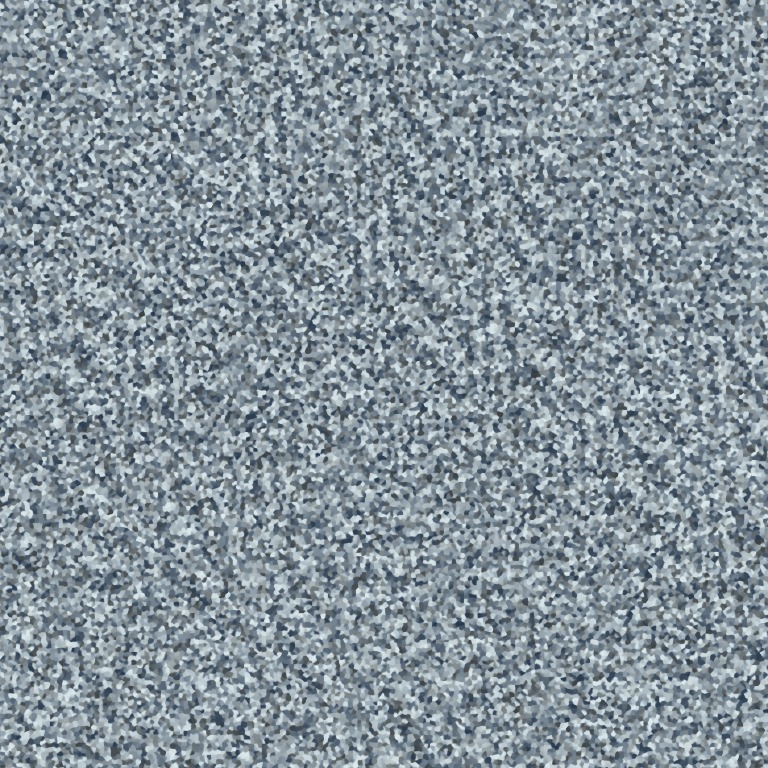
Write a Shadertoy shader that draws this texture.

```glsl
// Fine blue-grey speckled granite: densely packed soft grains with rare tan flecks.

const float GRAINS_ACROSS = 185.0;
const float GRAIN_SHARPNESS = 7.5;
const float SIZE_VARIATION = 0.22;
const float TAN_SHARE = 0.0002;

const vec3 NAVY = vec3(0.17, 0.235, 0.31);
const vec3 CHARCOAL = vec3(0.24, 0.265, 0.28);
const vec3 PALE = vec3(0.86, 0.915, 0.93);
const vec3 TAN = vec3(0.70, 0.58, 0.36);

float hash(vec2 p, float seed) {
    return fract(sin(dot(p, vec2(127.1, 311.7)) + seed * 74.7) * 43758.5453);
}

float valueNoise(vec2 p, float seed) {
    vec2 cell = floor(p);
    vec2 f = fract(p);
    f = f * f * (3.0 - 2.0 * f);
    float low = mix(hash(cell, seed), hash(cell + vec2(1.0, 0.0), seed), f.x);
    float high = mix(hash(cell + vec2(0.0, 1.0), seed), hash(cell + 1.0, seed), f.x);
    return mix(low, high, f.y);
}

// Each grain runs from a navy or charcoal shade to a pale one
vec3 grainColour(vec2 cell) {
    vec3 shade = mix(NAVY, CHARCOAL, step(0.6, hash(cell, 1.0)));
    vec3 colour = mix(shade, PALE, hash(cell, 2.0));
    return mix(colour, TAN, step(1.0 - TAN_SHARE, hash(cell, 3.0)));
}

// Squared distance to a grain centre, stretched along a random direction
float grainDistance(vec2 offset, vec2 cell) {
    float angle = 3.14159 * hash(cell, 4.0);
    vec2 axis = vec2(cos(angle), sin(angle));
    float along = dot(offset, axis);
    float across = dot(offset, vec2(-axis.y, axis.x));
    return along * along * 0.75 + across * across * 1.3;
}

// Soft cellular blend of the nine nearest grains
vec3 grainField(vec2 p, float sharpness) {
    vec2 base = floor(p);
    vec3 sum = vec3(0.0);
    float total = 0.0;
    for (int y = -1; y <= 1; y++) {
        for (int x = -1; x <= 1; x++) {
            vec2 cell = base + vec2(float(x), float(y));
            vec2 jitter = vec2(hash(cell, 5.0), hash(cell, 6.0));
            vec2 centre = cell + mix(vec2(0.08), vec2(0.92), jitter);
            float reach = SIZE_VARIATION * hash(cell, 7.0);
            float weight = exp(-sharpness * (grainDistance(p - centre, cell) - reach));
            sum += grainColour(cell) * weight;
            total += weight;
        }
    }
    return sum / total;
}

void mainImage(out vec4 fragColor, in vec2 fragCoord) {
    vec2 uv = fragCoord / iResolution.y;
    vec2 p = uv * GRAINS_ACROSS;

    // Roughen the grain outlines
    vec2 warp = vec2(valueNoise(p * 1.3, 8.0), valueNoise(p * 1.3, 9.0)) - 0.5;
    vec3 colour = grainField(p + 0.35 * warp, GRAIN_SHARPNESS);

    // Faint broad mottling
    float mottle = valueNoise(uv * 14.0, 10.0) + valueNoise(uv * 37.0, 11.0) - 1.0;
    colour += 0.025 * mottle;

    fragColor = vec4(clamp(colour, 0.0, 1.0), 1.0);
}
```
